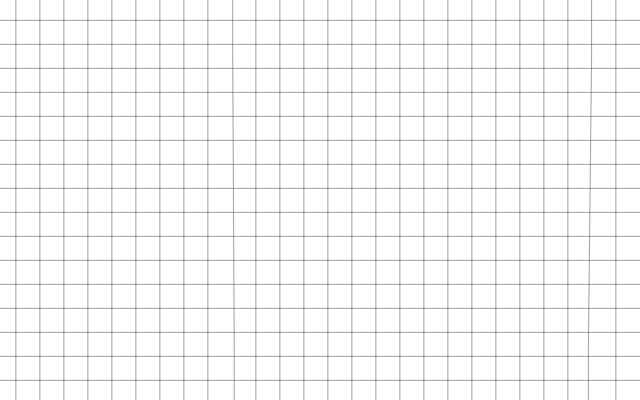
A WebGL 2 fragment shader for this pattern:

```glsl
#version 300 es
precision highp float;

uniform vec2 u_resolution;
out vec4 fragColor;

// Lengths are fractions of the canvas height
const float PITCH = 0.06;
const vec2 FIRST_LINE = vec2(0.0397, 0.0491);
const float LAST_COLUMN = 25.0;
const float LINE_WIDTH = 0.00104;
const vec3 PAPER = vec3(1.0);
const vec3 INK = vec3(0.09);

// Index of the grid line nearest to a coordinate
float nearestLine(float coord, float first, float pitch) {
    return floor((coord - first) / pitch + 0.5);
}

// Running integral of a unit tent filter, from 0 at -1 to 1 at +1
float tentIntegral(float t) {
    t = clamp(t, -1.0, 1.0);
    return 0.5 + t - 0.5 * t * abs(t);
}

// Tent-filtered line, with equal total ink wherever it falls on the pixels
float lineCoverage(float dist, float width, float pixel) {
    float high = tentIntegral((dist + 0.5 * width) / pixel);
    float low = tentIntegral((dist - 0.5 * width) / pixel);
    return high - low;
}

// Sideways shift of one chosen column, going from its foot to its head
float columnDrift(float column, float chosen, float y, float foot, float head) {
    float rise = clamp((y - 0.14) / 0.72, 0.0, 1.0);
    float isChosen = 1.0 - step(0.5, abs(column - chosen));
    return isChosen * mix(foot, head, rise);
}

void main() {
    vec2 p = gl_FragCoord.xy / u_resolution.y;
    float pixel = 1.0 / u_resolution.y;

    // Upright lines, two of them slightly askew; the right margin stays open
    float column = min(nearestLine(p.x, FIRST_LINE.x, PITCH), LAST_COLUMN);
    float lineX = FIRST_LINE.x + column * PITCH;
    lineX += columnDrift(column, 9.0, p.y, 0.0058, 0.0021);
    lineX += columnDrift(column, 24.0, p.y, -0.0086, -0.0008);
    float upright = lineCoverage(p.x - lineX, LINE_WIDTH, pixel);

    // Level lines
    float row = nearestLine(p.y, FIRST_LINE.y, PITCH);
    float lineY = FIRST_LINE.y + row * PITCH;
    float level = lineCoverage(p.y - lineY, LINE_WIDTH, pixel);

    // Union of both sets over the paper
    float ink = 1.0 - (1.0 - upright) * (1.0 - level);
    fragColor = vec4(mix(PAPER, INK, ink), 1.0);
}
```
